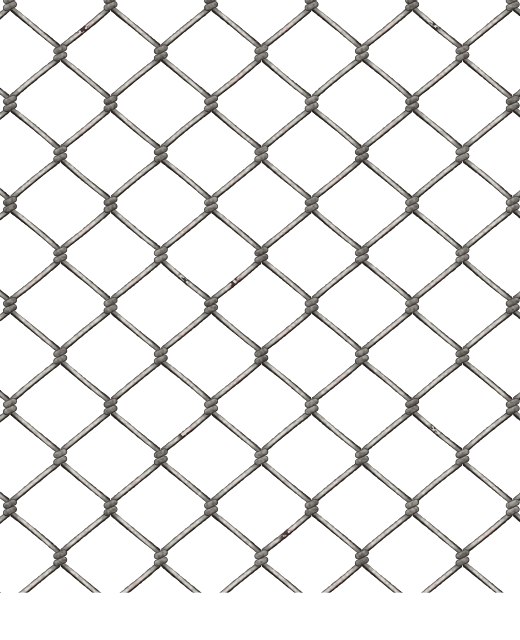
This pattern is drawn by a Shadertoy shader. Its source:

```glsl
// Chain-link fence of weathered steel wire on white, cut off straight near the bottom.
// A staggered lattice gives the nearest knot; each knot carries four half wires,
// drawn as shaded capsules, and two interlocked loops mirrored through its centre.

float hash(vec2 p) {
    vec3 q = fract(p.xyx * 0.1031);
    q += dot(q, q.yzx + 33.33);
    return fract((q.x + q.y) * q.z);
}

float noise(vec2 p) {
    vec2 i = floor(p), f = fract(p);
    f = f * f * (3.0 - 2.0 * f);
    return mix(mix(hash(i), hash(i + vec2(1, 0)), f.x),
               mix(hash(i + vec2(0, 1)), hash(i + vec2(1, 1)), f.x), f.y);
}

// Steel from deep shadow (0) to worn highlight (1)
vec3 steel(float light) {
    return mix(vec3(0.15, 0.13, 0.12), vec3(0.86, 0.85, 0.82), clamp(light, 0.0, 1.0));
}

void cover(inout vec3 color, vec3 ink, float dist, float pixel) {
    color = mix(color, ink, smoothstep(0.6, -0.6, dist / pixel));
}

// Half wire from the middle of a mesh side to the knot; rise is +1 rising, -1 falling
void drawWire(inout vec3 color, vec2 d, vec2 knot, float rise, float pixel) {
    float side = d.x < 0.0 ? -1.0 : 1.0;
    vec2 middle = 0.25 * side * vec2(1.0, rise);
    vec2 axis = normalize(vec2(1.0, 0.81 * rise));
    vec2 r = d - middle;
    float along = dot(r, axis);
    float across = dot(r, vec2(-axis.y, axis.x));
    vec2 id = (knot + middle) * 4.0;
    float seed = hash(id + 40.0);

    // Slight bend and uneven edge
    across += (seed - 0.5) * 0.014 * cos(along * 5.0);
    float grain = noise(vec2(along * 45.0, across * 60.0) + id * 7.0);
    float width = (rise > 0.0 ? 0.029 : 0.027) + 0.004 * (grain - 0.5);
    float beyond = max(-side * along - 0.285, 0.0);
    float dist = length(vec2(across, beyond)) - width;

    // Round shading; the highlight of falling wires drifts along their length
    float u = across / width;
    float ridge = rise > 0.0 ? 0.16 : 0.08 - 1.3 * along;
    float light = 0.96 - 0.85 * smoothstep(0.2, 1.05, abs(u - ridge));
    light -= 0.18 * smoothstep(0.0, 1.0, -u) + 0.28 * (grain - 0.4);
    light *= mix(0.5, 1.0, smoothstep(0.06, 0.19, length(d)));

    // Rare dark nicks and faint rosy streaks
    float nick = step(0.94, seed) * (1.0 - smoothstep(0.02, 0.09, abs(along + 0.03)));
    light *= 1.0 - 0.8 * nick * smoothstep(0.35, 0.6, grain);
    vec3 ink = steel(light);
    if (rise > 0.0) {
        float streak = (1.0 - smoothstep(0.04, 0.16, abs(along)))
                     * (1.0 - smoothstep(0.1, 0.6, abs(u - 0.1)));
        ink += streak * seed * vec3(0.05, -0.04, -0.03);
    }
    cover(color, ink, dist, pixel);
}

// One loop of the knot, a short tilted capsule; flip mirrors it through the centre
void drawLoop(inout vec3 color, vec2 d, vec2 knot, float flip, float pixel) {
    vec2 start = flip * vec2(-0.035, 0.019), span = flip * vec2(0.070, 0.032);
    vec2 r = d - start;
    r -= span * clamp(dot(r, span) / dot(span, span), 0.0, 1.0);
    float radius = 0.034;
    float edge = length(r) / radius;
    float grain = noise(d * 50.0 + knot * 26.0 + flip * 9.0);
    float light = 0.48 + 0.24 * dot(r / radius, vec2(-0.35, 0.9));
    light += 0.3 * (grain - 0.5) + 0.12 * (hash(knot * 2.0 + 70.0) - 0.5);
    light *= 1.0 - 0.72 * smoothstep(0.55, 1.0, edge);
    cover(color, steel(light), (edge - 1.0) * radius, pixel);
}

void mainImage(out vec4 fragColor, in vec2 fragCoord) {
    vec2 p = fragCoord / iResolution.y;
    vec2 q = (p - vec2(0.0156, 0.9961)) / vec2(0.1571, 0.1578);
    float pixel = 1.0 / (0.1575 * iResolution.y);

    // Nearest knot of the two interleaved grids
    vec2 corner = round(q), center = floor(q) + 0.5;
    vec2 knot = distance(q, corner) < distance(q, center) ? corner : center;
    vec2 d = q - knot;

    // Falling wires pass behind rising ones, loops lie on top
    vec3 color = vec3(1.0);
    drawWire(color, d, knot, -1.0, pixel);
    drawWire(color, d, knot, 1.0, pixel);
    drawLoop(color, d, knot, -1.0, pixel);
    drawLoop(color, d, knot, 1.0, pixel);

    // Straight lower end of the fence
    float fence = smoothstep(-0.6, 0.6, (p.y - 0.074) * iResolution.y);
    fragColor = vec4(mix(vec3(1.0), color, fence), 1.0);
}
```
